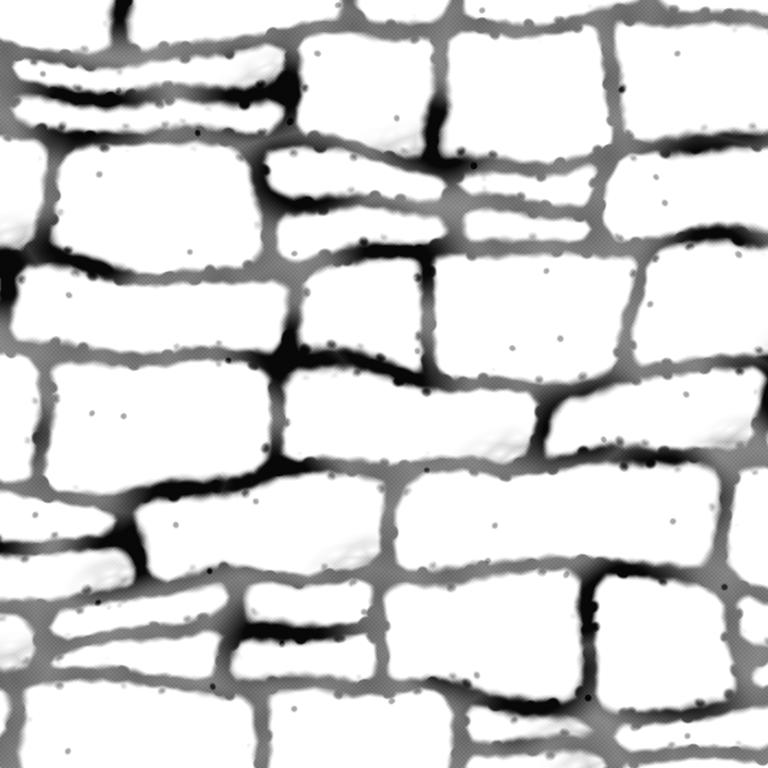
This texture map is drawn by a WebGL 1 fragment shader. Its source:

```glsl
precision highp float;
uniform vec2 u_resolution;

const float COURSES = 7.0;

float hash(vec2 p) {
  return fract(sin(dot(p, vec2(127.1, 311.7))) * 43758.5);
}

// Cellular noise: distance to the nearest scattered point
float cells(vec2 p) {
  vec2 base = floor(p);
  float nearest = 2.0;
  for (int y = -1; y <= 1; y++) {
    for (int x = -1; x <= 1; x++) {
      vec2 cell = base + vec2(float(x), float(y));
      vec2 point = cell + vec2(hash(cell), hash(cell + 41.3));
      nearest = min(nearest, distance(p, point));
    }
  }
  return nearest;
}

// Height of the wavy bed joint below a course
float bedJoint(float course, float x) {
  float phase = 6.28 * hash(vec2(course, 3.0));
  float wave = 0.15 * sin(5.0 * x + phase) + 0.07 * sin(12.0 * x + 2.3 * phase)
             + 0.025 * sin(31.0 * x + 5.1 * phase);
  return (course + 0.68 + wave) / COURSES;
}

// Position of a leaning upright joint; v runs from -0.5 to 0.5 up the course
float uprightJoint(float index, float course, float count, float v) {
  vec2 id = vec2(index, course);
  float jitter = 0.6 * (hash(id + 5.7) - 0.5) + hash(vec2(course, 9.0));
  return (index + jitter) / count + 0.07 * (hash(id + 19.0) - 0.5) * v;
}

void main() {
  vec2 uv = gl_FragCoord.xy / u_resolution;
  vec2 p = uv + 0.0025 * sin(uv.yx * vec2(47.0, 39.0) + 2.0 * sin(uv * 23.0));

  // Course containing this point
  float course = floor(p.y * COURSES - 0.68);
  if (p.y < bedJoint(course, p.x)) course -= 1.0;
  else if (p.y > bedJoint(course + 1.0, p.x)) course += 1.0;
  float bottom = bedJoint(course, p.x);
  float top = bedJoint(course + 1.0, p.x);
  float v = (p.y - bottom) / (top - bottom) - 0.5;

  // Stone within the course
  float count = 3.0 + floor(2.0 * hash(vec2(course, 13.0)));
  float index = floor(p.x * count - hash(vec2(course, 9.0)));
  if (p.x < uprightJoint(index, course, count, v)) index -= 1.0;
  else if (p.x > uprightJoint(index + 1.0, course, count, v)) index += 1.0;
  float left = uprightJoint(index, course, count, v);
  float right = uprightJoint(index + 1.0, course, count, v);
  vec2 id = vec2(index, course);

  // A few stones are split by a sloping joint
  if (hash(id + 7.0) > 0.8) {
    float along = (p.x - left) / (right - left) - 0.5;
    float cut = mix(bottom, top, 0.5 + 0.5 * (hash(id + 2.0) - 0.5) * along);
    if (p.y > cut) {
      bottom = cut;
      id += 0.5;
    } else {
      top = cut;
    }
  }

  // Rounded distance from the joints, roughened along the edges
  vec2 gap = min(p - vec2(left, bottom), vec2(right, top) - p);
  float corner = 0.026 + 0.02 * hash(id + 23.0);
  float d = corner - length(max(corner - gap, 0.0));
  d += 0.006 * (cells(p * 42.0) - 0.45);
  d -= 0.006 * (1.0 - smoothstep(0.06, 0.26, cells(p * 27.0 + 8.0)));

  // Mortar with soft edges and sooty hollows
  vec2 drift = p + 0.03 * sin(p.yx * 13.0);
  float soot = 1.0 - smoothstep(0.12, 0.48, cells(drift * vec2(4.0, 6.0) + 2.0));
  float h = d / (0.0112 + 0.004 * soot + 0.0015 * sin(19.0 * p.x + 11.0 * p.y));
  float mortar = 0.47 + 0.14 * (cells(p * 15.0) - 0.45);
  float tone = mix(mortar, 1.0, smoothstep(0.4, 1.25, h));
  tone -= 0.5 * soot * (1.0 - smoothstep(0.25, 0.95, h));

  // Streaked stain in the corner of some stones
  vec2 away = (p - vec2(right, bottom)) * vec2(0.8, 1.4);
  float stain = step(0.76, hash(id + 31.0)) * (1.0 - smoothstep(0.02, 0.09, length(away)));
  vec2 streak = vec2(p.x + p.y, 2.5 * p.y - 1.2 * p.x);
  tone -= 0.4 * stain * cells(streak * 22.0) * smoothstep(0.4, 1.2, h);

  // Small pits on the faces and a fine stipple in the half tones
  tone -= 0.35 * (1.0 - smoothstep(0.012, 0.04, cells(p * 7.0 + 17.0)));
  tone = clamp(tone, 0.03, 1.0);
  float stipple = sin(uv.x * 1100.0) * sin(uv.y * 1100.0);
  tone += 0.12 * stipple * tone * (1.0 - tone);

  gl_FragColor = vec4(vec3(tone), 1.0);
}
```
